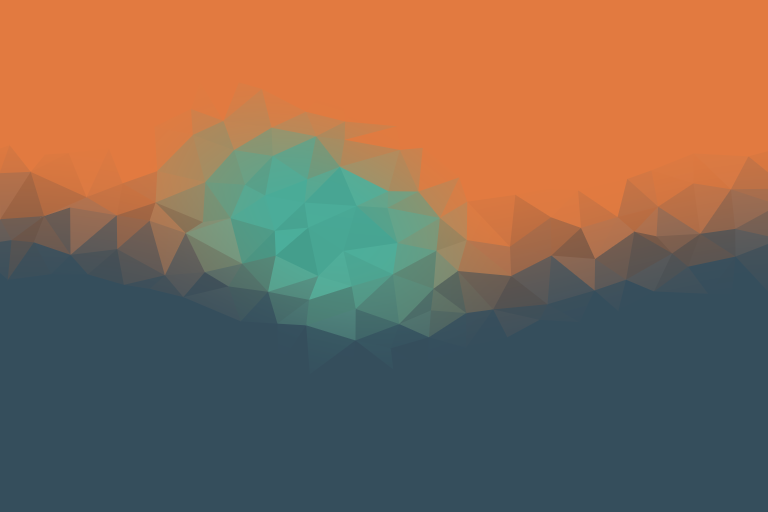
This background is drawn by a Shadertoy shader. Its source:

```glsl
// A low-poly dusk: orange sky over a slate sea with a teal glow at the horizon.
// A jittered grid, bent along the horizon, is split into triangles; each facet
// takes most of its colour from one sample near its centre.

#define CELL vec2(0.076, 0.064)   // grid spacing, in canvas heights
#define JITTER 0.33               // vertex displacement, in cells
#define FLATNESS 0.78             // 0 = smooth gradient, 1 = flat facets
#define SCATTER 0.045             // random offset of the facet sample
#define SHADE 0.13                // brightness spread between facets
#define HAZE 0.13                 // half height of the sky-to-sea blend
#define GLOW_CENTER vec2(0.625, 0.56)
#define GLOW_RADIUS vec2(0.33, 0.22)

const vec3 SKY  = vec3(0.885, 0.480, 0.250);
const vec3 SEA  = vec3(0.208, 0.305, 0.362);
const vec3 TEAL = vec3(0.290, 0.670, 0.595);

vec2 hash22(vec2 p) {
    vec3 q = fract(p.xyx * vec3(0.1031, 0.1030, 0.0973));
    q += dot(q, q.yzx + 33.33);
    return fract((q.xx + q.yz) * q.zy);
}

// Height of the horizon: high at both sides, low just past the middle.
float horizon(float x) {
    return 0.516 + 0.064 * cos(6.28319 * (x / 1.5 - 0.03));
}

float skyAmount(vec2 p) {
    return smoothstep(-HAZE, HAZE, p.y - horizon(p.x));
}

float glowAmount(vec2 p) {
    vec2 d = p - GLOW_CENTER;
    d.y += 0.25 * d.x;
    return 1.0 - smoothstep(0.3, 1.12, length(d / GLOW_RADIUS));
}

// Grid vertex in canvas units.
vec2 vertex(vec2 id) {
    vec2 v = (id + JITTER * (2.0 * hash22(id + 71.0) - 1.0)) * CELL;
    return v + vec2(0.0, horizon(v.x));
}

// Signed distance to the line a-b, positive on its left.
float edge(vec2 p, vec2 a, vec2 b) {
    vec2 e = normalize(b - a);
    return e.x * (p.y - a.y) - e.y * (p.x - a.x);
}

// Adds one counter-clockwise facet: rgb = weighted colour, a = weight.
void addFacet(inout vec4 sum, vec2 p, vec2 a, vec2 b, vec2 c, vec2 seed) {
    float inside = min(edge(p, a, b), min(edge(p, b, c), edge(p, c, a)));
    float cover = clamp(inside * iResolution.y + 0.5, 0.0, 1.0);
    if (cover <= 0.0) return;

    vec2 rnd = hash22(seed) - 0.5;
    vec2 s = mix(p, (a + b + c) / 3.0, FLATNESS);
    s.y += SCATTER * rnd.x;

    float sky = skyAmount(s);
    float glow = glowAmount(s);
    vec3 color = mix(mix(SEA, SKY, sky), TEAL, glow);

    // Facets stand out only within the haze and the glow.
    float relief = min(1.0, 4.0 * sky * (1.0 - sky) + 0.4 * glow);
    color *= 1.0 + SHADE * relief * (rnd.y * 1.4 - 0.1);
    sum += vec4(color, 1.0) * cover;
}

void mainImage(out vec4 fragColor, in vec2 fragCoord) {
    vec2 p = fragCoord / iResolution.y;
    p.x *= 1.5 * iResolution.y / iResolution.x;
    vec2 home = floor((p - vec2(0.0, horizon(p.x))) / CELL);

    // Gather the facets of the cells around this point.
    vec4 sum = vec4(0.0);
    for (int j = -1; j <= 1; j++) {
        for (int i = -1; i <= 1; i++) {
            vec2 id = home + vec2(i, j);
            vec2 a = vertex(id);
            vec2 b = vertex(id + vec2(1.0, 0.0));
            vec2 c = vertex(id + vec2(1.0, 1.0));
            vec2 d = vertex(id + vec2(0.0, 1.0));

            // Split each cell along its shorter diagonal.
            if (distance(a, c) < distance(b, d)) {
                addFacet(sum, p, a, b, c, id + 13.0);
                addFacet(sum, p, a, c, d, id + 157.0);
            } else {
                addFacet(sum, p, a, b, d, id + 13.0);
                addFacet(sum, p, b, c, d, id + 157.0);
            }
        }
    }
    vec3 smoothColor = mix(mix(SEA, SKY, skyAmount(p)), TEAL, glowAmount(p));
    vec3 color = sum.a > 0.0 ? sum.rgb / sum.a : smoothColor;
    fragColor = vec4(color, 1.0);
}
```
